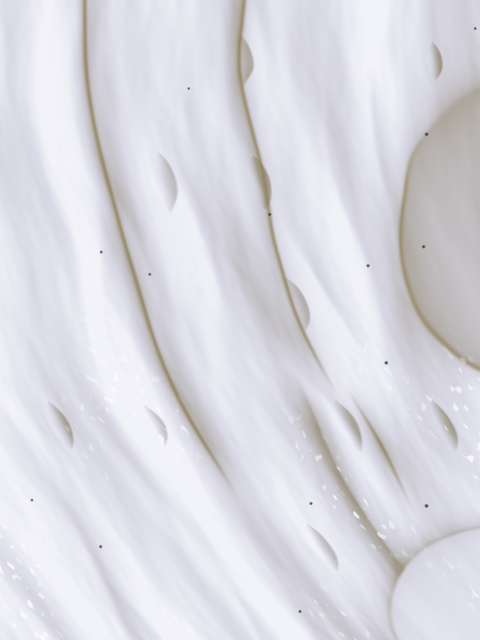
Give the GLSL for this texture, as a Shadertoy shader.

```glsl
// Thick whipped cream swept into long folds that bend toward the lower right.
// A sheared flow space carries stretched noise relief, creases and scoops;
// their summed shade picks a colour from cream through lavender grey to tan.

const vec3 CREAM = vec3(0.950, 0.950, 0.975);
const vec3 LAVENDER = vec3(0.850, 0.850, 0.900);
const vec3 GREY = vec3(0.770, 0.760, 0.780);
const vec3 TAN = vec3(0.630, 0.600, 0.535);
const vec3 OCHRE = vec3(0.560, 0.490, 0.330);
const vec3 SPECK = vec3(0.240, 0.220, 0.230);

const float BEND = 0.38;            // sideways sweep of the flow
const float BASE_SHADE = 0.13;
const float RELIEF_CONTRAST = 0.55;
const vec2 LIGHT = vec2(0.9, -0.3);
const vec2 SCOOP_CELL = vec2(0.15, 0.19);
const float SPECK_CELL = 0.09;
const float SPECK_RADIUS = 0.0024;

// Each fold: position across the flow, start and end along it, softness.
const int FOLD_COUNT = 4;
const vec4 FOLDS[FOLD_COUNT] = vec4[](
    vec4(0.137, -0.15, 0.79, 0.012), vec4(0.378, -0.10, 0.63, 0.030),
    vec4(0.405, 0.59, 0.81, 0.016), vec4(0.325, 0.56, 1.12, 0.036));

// Each mound: centre and radii, measured from the upper left.
const vec4 BOWL = vec4(0.81, 0.355, 0.185, 0.235);
const vec4 LUMP = vec4(0.79, 0.955, 0.180, 0.135);

vec2 hash2(vec2 p) {
    vec3 q = fract(p.xyx * vec3(0.1031, 0.1030, 0.0973));
    q += dot(q, q.yzx + 33.33);
    return fract((q.xx + q.yz) * q.zy);
}

float corner(vec2 cell, vec2 offset) {
    return dot(hash2(cell) * 2.0 - 1.0, offset);
}

// Gradient noise, roughly -0.7 to 0.7
float noise(vec2 p) {
    vec2 i = floor(p), f = p - i;
    vec2 w = f * f * f * (f * (f * 6.0 - 15.0) + 10.0);
    vec2 e = vec2(1.0, 0.0);
    return mix(mix(corner(i, f), corner(i + e, f - e), w.x),
               mix(corner(i + e.yx, f - e.yx), corner(i + 1.0, f - 1.0), w.x), w.y);
}

// Canvas point (y down) to flow space: across, along
vec2 flow(vec2 p) {
    return vec2(p.x - BEND * p.y * p.y, p.y);
}

float relief(vec2 p) {
    vec2 q = flow(p);
    q.x += 0.03 * noise(q * vec2(5.0, 4.0) + 20.0);
    float crest = noise(q * vec2(10.0, 2.8) + 41.0);
    float h = 0.055 * noise(q * vec2(7.0, 2.2) + 7.0);
    h -= 0.022 * sqrt(crest * crest + 0.003);
    h += 0.0035 * noise(q * vec2(32.0, 9.0) + 63.0);
    return h + 0.0006 * noise(q * vec2(75.0, 35.0) + 90.0);
}

// Returns shade in x and the thin ochre line in y
vec2 foldShade(vec2 q, vec4 fold, float seed, float px) {
    float d = q.x - fold.x - 0.022 * noise(vec2(q.y * 5.0, seed * 7.3 + 2.5));
    float life = smoothstep(fold.y, fold.y + 0.12, q.y)
               * (1.0 - smoothstep(fold.z - 0.12, fold.z, q.y));
    float edge = smoothstep(-0.002 - px, 0.002 + px, d);
    float before = (1.0 - edge) * exp(min(d, 0.0) / fold.w);
    float after = edge * exp(-max(d, 0.0) / (0.055 - fold.w));
    float line = exp(-pow(d / (0.0026 + px * 0.5), 2.0));
    return life * vec2(0.75 * before + 0.42 * after, line);
}

// Short lens-shaped hollows, darkest at their right rim
float scoopShade(vec2 q, float px) {
    vec2 g = q / SCOOP_CELL, id = floor(g);
    vec2 r = hash2(id + 17.0), size = vec2(0.011, 0.026) + vec2(0.009, 0.022) * r.y;
    vec2 d = (fract(g) - 0.5) * SCOOP_CELL;
    d.x += 0.006 * noise(q * 22.0);
    float lens = abs(d.x) / size.x + pow(d.y / size.y, 2.0) - 1.0;
    float inside = 1.0 - smoothstep(-0.12, 0.12 + px / size.x, lens);
    float slope = smoothstep(-0.7, 0.9, d.x / size.x);
    return step(r.x, 0.36) * inside * (0.65 * slope - 0.04);
}

// Signed distance to a mound, wobbling slightly
float moundDistance(vec2 p, vec4 mound) {
    return (length((p - mound.xy) / mound.zw) - 1.0) * mound.z + 0.012 * noise(p * 9.0 + 5.0);
}

vec3 shadeColor(float s) {
    vec3 c = mix(CREAM, LAVENDER, clamp(s / 0.33, 0.0, 1.0));
    c = mix(c, GREY, clamp((s - 0.33) / 0.27, 0.0, 1.0));
    return mix(c, TAN, clamp((s - 0.60) / 0.40, 0.0, 1.0));
}

void mainImage(out vec4 fragColor, in vec2 fragCoord) {
    float px = 1.0 / iResolution.y;
    vec2 p = vec2(fragCoord.x * px, 1.0 - fragCoord.y * px);
    vec2 q = flow(p), e = vec2(0.002, 0.0);

    // Lit relief
    vec2 slope = vec2(relief(p + e) - relief(p - e), relief(p + e.yx) - relief(p - e.yx)) / (2.0 * e.x);
    float lit = RELIEF_CONTRAST * dot(slope, LIGHT);
    float shade = max(BASE_SHADE + 0.10 * smoothstep(0.2, 0.8, p.x) - lit, 0.0);
    shade += scoopShade(q, px);

    // Long creases
    float line = 0.0;
    for (int i = 0; i < FOLD_COUNT; i++) {
        vec2 fold = foldShade(q, FOLDS[i], float(i), px);
        shade += fold.x;
        line = max(line, fold.y * (i == 3 ? 0.1 : 0.65));
    }

    // Shadowed bowl and paler lump at the right
    for (int k = 0; k < 2; k++) {
        float d = moundDistance(p, k == 0 ? BOWL : LUMP);
        float inside = 1.0 - smoothstep(-0.003 - px, 0.003 + px, d);
        float body = (k == 0 ? 0.62 : 0.20) + 0.22 * exp(min(d, 0.0) / 0.035) - 0.35 * lit;
        shade = mix(shade + 0.40 * exp(-max(d, 0.0) / 0.022), body, inside);
        float rim = exp(-pow(d / (0.003 + px * 0.5), 2.0));
        line = mix(line, 0.0, inside);
        line = max(line, rim * (k == 0 ? 0.6 * smoothstep(0.18, 0.32, p.y) : 0.15));
    }
    vec3 color = mix(shadeColor(shade), OCHRE, line);

    // Wet glints in patches
    float patchMask = smoothstep(0.05, 0.35, noise(q * vec2(8.0, 4.0) + 12.0)) * smoothstep(0.4, 0.7, p.y);
    float glint = smoothstep(0.18, 0.38, noise(q * vec2(105.0, 65.0)));
    color = mix(color, vec3(1.0), 0.8 * glint * patchMask);

    // Vanilla specks
    vec2 cell = floor(p / SPECK_CELL), r = hash2(cell + 51.0);
    vec2 center = (cell + 0.2 + 0.6 * hash2(cell + 83.0)) * SPECK_CELL;
    float speck = 1.0 - smoothstep(-px, px, length(p - center) - SPECK_RADIUS * (0.6 + 0.5 * r.y));
    color = mix(color, SPECK, 0.85 * speck * step(r.x, 0.17));

    fragColor = vec4(color, 1.0);
}
```
